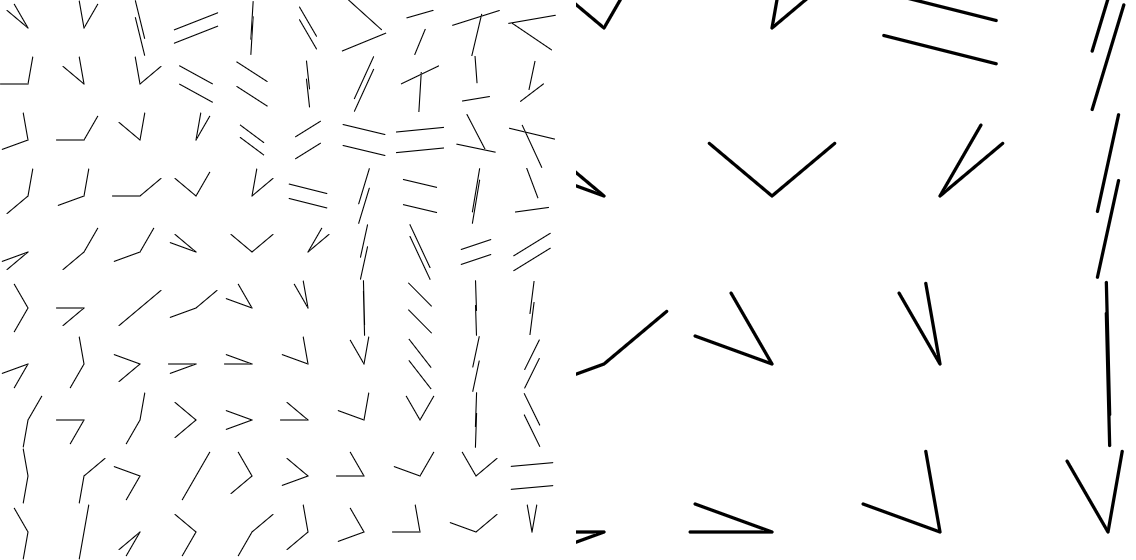
Left: the whole. Right: its middle third, enlarged.
A Shadertoy shader for this pattern:

```glsl
// A 10 by 10 sheet of thin black two-stroke glyphs on white. Strokes below the
// diagonal hinge at the cell centre and step through every pair of 12 directions;
// those above are stacked bars of hashed tilt, parallel except near the corner.
#define CELLS 10.0
#define LINE_WIDTH 0.0195   // in cells, like all lengths below
#define ARM_LENGTH 0.487
#define ANGLE_START 40.0    // degrees
#define ANGLE_STEP 20.0
#define HINGED_COUNT 60.0
#define SKEW_DIAGONAL 6.0   // distance above the diagonal where bars stop being parallel
#define BAR_LENGTH vec2(0.47, 0.87)
#define BAR_GAP vec2(0.21, 0.54)
#define BAR_REACH 0.97      // tallest stack of two bars
#define SEED 7u
#define INK vec3(0.0)

// Integer hash of a cell and a channel, from 0 to 1
float hash(vec2 cell, uint channel) {
    uint h = uint(cell.x) * 1597334677u ^ uint(cell.y) * 3812015801u;
    h ^= (channel + SEED) * 2654435769u;
    h = (h ^ (h >> 16)) * 2246822519u;
    h = (h ^ (h >> 13)) * 3266489917u;
    h ^= h >> 16;
    return float(h & 65535u) / 65535.0;
}

vec2 direction(float degrees) {
    float a = radians(degrees);
    return vec2(cos(a), sin(a));
}

float segmentDistance(vec2 p, vec2 a, vec2 b) {
    vec2 pa = p - a, ba = b - a;
    return length(pa - ba * clamp(dot(pa, ba) / dot(ba, ba), 0.0, 1.0));
}

// Two arms from the centre; rank counts the unordered pairs of directions
float hingedArms(vec2 p, float rank) {
    float high = floor(0.5 + 0.5 * sqrt(1.0 + 8.0 * rank) + 0.001);
    float low = rank - 0.5 * high * (high - 1.0);
    vec2 armA = ARM_LENGTH * direction(ANGLE_START + ANGLE_STEP * high);
    vec2 armB = ARM_LENGTH * direction(ANGLE_START + ANGLE_STEP * low);
    return min(segmentDistance(p, vec2(0.0), armA), segmentDistance(p, vec2(0.0), armB));
}

// Two equal bars, one above the other, held within the cell height
float stackedBars(vec2 p, vec2 cell, bool skewed) {
    float size = mix(BAR_LENGTH.x, BAR_LENGTH.y, hash(cell, 0u));
    float tilt = 180.0 * hash(cell, 1u);
    float turn = skewed ? mix(40.0, 140.0, hash(cell, 2u)) : 0.0;
    vec2 halfA = 0.5 * size * direction(tilt);
    vec2 halfB = 0.5 * size * direction(tilt + turn);
    float gap = mix(BAR_GAP.x, BAR_GAP.y, hash(cell, 3u));
    gap = min(gap, BAR_REACH - abs(halfA.y) - abs(halfB.y));
    vec2 lift = vec2(0.0, 0.5 * gap);
    return min(segmentDistance(p, lift - halfA, lift + halfA),
               segmentDistance(p, -lift - halfB, -lift + halfB));
}

void mainImage(out vec4 fragColor, in vec2 fragCoord) {
    // Cells, with rows counted from the top
    vec2 grid = CELLS * fragCoord / iResolution.xy;
    vec2 cell = floor(grid);
    vec2 p = grid - cell - 0.5;
    cell.y = CELLS - 1.0 - cell.y;

    // Order the cells along diagonals, from the lower left corner upward
    float diagonal = cell.y - cell.x;
    float order = 0.5 * (CELLS - 1.0 - diagonal) * (CELLS - diagonal) + min(cell.x, cell.y);
    float rank = HINGED_COUNT - 1.0 - order;

    float d = rank >= 0.0 ? hingedArms(p, rank)
                          : stackedBars(p, cell, diagonal <= -SKEW_DIAGONAL);

    // Ink coverage with a one-pixel soft edge
    float pixel = CELLS / iResolution.y;
    float ink = clamp(0.5 + (0.5 * LINE_WIDTH - d) / pixel, 0.0, 1.0);
    fragColor = vec4(mix(vec3(1.0), INK, ink), 1.0);
}
```
